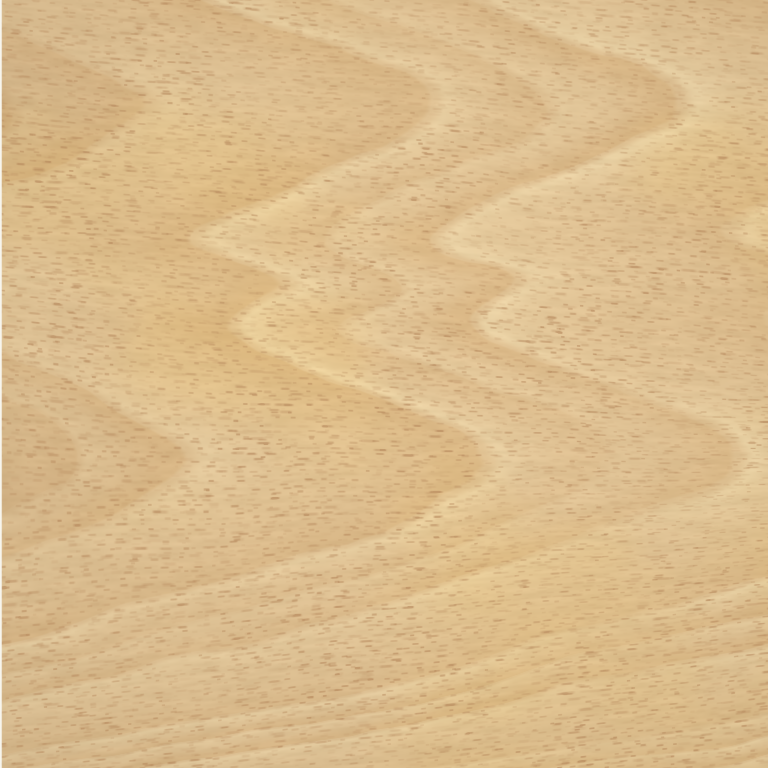
A WebGL 1 fragment shader for this texture:

```glsl
precision highp float;
// Pale beech veneer: soft wavy growth rings under short brown pore flecks.
uniform vec2 u_resolution;

float hash(vec2 p) {
  return fract(sin(dot(p, vec2(127.1, 311.7))) * 43758.5453);
}

float noise(vec2 p) {
  vec2 i = floor(p), f = fract(p);
  f = f * f * (3.0 - 2.0 * f);
  return mix(mix(hash(i), hash(i + vec2(1.0, 0.0)), f.x),
             mix(hash(i + vec2(0.0, 1.0)), hash(i + 1.0), f.x), f.y);
}

float fbm(vec2 p) {
  float sum = 0.0, amp = 0.5;
  for (int i = 0; i < 4; i++) {
    sum += amp * noise(p);
    p = p * 2.03 + 17.3;
    amp *= 0.5;
  }
  return sum;
}

float bump(float y, float center, float width) {
  float d = (y - center) / width;
  return exp(-d * d);
}

// Horizontal reach of a growth ring at height y: rounded tips, then a low sweep.
float ringReach(float y) {
  float sweep = max(0.3 - y, 0.0);
  return 0.35 + 0.38 * bump(y, 0.86, 0.12) + 0.14 * bump(y, 0.635, 0.04)
       + 0.44 * bump(y, 0.4, 0.14) - 11.0 * sweep * sweep;
}

// One jittered dash per cell; each row is shifted to break up the columns.
float flecks(vec2 p, vec2 cells, float seed) {
  vec2 q = p * cells;
  float row = floor(q.y);
  q.x += 9.0 * hash(vec2(row, seed));
  vec2 id = vec2(floor(q.x), row) + seed;
  vec2 center = vec2(0.4 + 0.2 * hash(id), 0.38 + 0.24 * hash(id + 5.3));
  vec2 d = abs(fract(q) - center);
  float halfLength = mix(0.14, 0.38, hash(id + 11.7));
  float dash = (1.0 - smoothstep(halfLength * 0.4, halfLength, d.x))
             * (1.0 - smoothstep(0.06, 0.36, d.y));
  float strength = hash(id + 23.1);
  return dash * strength * strength;
}

void main() {
  vec2 uv = gl_FragCoord.xy / u_resolution;

  // Warp the rings gently, with uneven spacing
  float y = uv.y + 0.035 * (fbm(uv * vec2(4.0, 6.0)) - 0.47);
  float field = uv.x - ringReach(y) + 0.09 * (fbm(uv * vec2(5.0, 9.0) + 4.0) - 0.47);
  float ring = field / 0.23 + 0.35 * sin(field * 9.0);
  float id = floor(ring), t = ring - id;

  // Each ring starts with a pale line and ends in a warm late band
  float edge = smoothstep(0.0, 0.14, t);
  float pale = edge * exp(-4.5 * t) * mix(0.7, 1.7, hash(vec2(id, 3.0)));
  float late = smoothstep(0.35, 0.95, t) * (1.0 - smoothstep(0.95, 1.0, t));
  late *= mix(0.3, 1.0, hash(vec2(id, 8.0)));
  float fade = mix(0.4, 1.2, noise(uv * 5.0 + 31.0));

  vec3 color = vec3(0.868, 0.751, 0.572);
  color = mix(color, vec3(0.915, 0.825, 0.650), clamp(pale * fade, 0.0, 0.85));
  color = mix(color, vec3(0.825, 0.675, 0.470), 0.55 * late * fade);

  // Broad tone: honey patches, brown heart at the left, dimmer borders
  float honey = smoothstep(0.4, 0.75, fbm(uv * vec2(3.0, 4.0) + 8.0));
  color += vec3(0.012, 0.005, -0.025) * honey;
  float heart = bump(uv.y, 0.86, 0.10) + bump(uv.y, 0.39, 0.07);
  color -= vec3(0.035, 0.045, 0.045) * heart * (1.0 - smoothstep(0.02, 0.22, uv.x));
  vec2 fromCenter = uv - vec2(0.55, 0.56);
  color *= 1.015 - 0.10 * dot(fromCenter, fromCenter);

  // Fine fibre and pores, tilted slightly with the grain
  float tilt = mix(0.10, -0.07, smoothstep(0.1, 0.6, uv.y));
  vec2 grain = vec2(uv.x, uv.y - tilt * (uv.x - 0.5));
  grain.y += 0.006 * noise(uv * 7.0);
  float fibre = noise(grain * vec2(55.0, 260.0)) + noise(grain * vec2(22.0, 130.0) + 40.0);
  color += 0.025 * (fibre - 1.0);
  float pores = flecks(grain, vec2(34.0, 150.0), 1.0)
              + flecks(grain + 0.37, vec2(47.0, 185.0), 19.0)
              + 0.7 * flecks(grain + 0.71, vec2(27.0, 120.0), 43.0);
  pores *= mix(0.45, 1.0, noise(uv * 9.0 + 60.0));
  color = mix(color, vec3(0.700, 0.515, 0.345), clamp(0.6 * pores, 0.0, 0.6));

  // Thin bright margin on the left side
  color = mix(vec3(0.97, 0.96, 0.93), color, smoothstep(0.0012, 0.0035, uv.x));
  gl_FragColor = vec4(color, 1.0);
}
```
